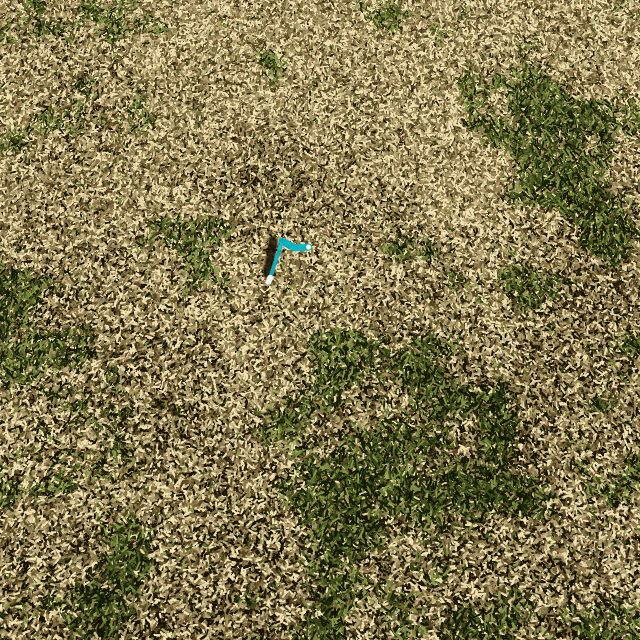
Give the GLSL for this texture, as a WebGL 1 fragment shader.

```glsl
precision highp float;
// Dry straw lawn with scattered green tufts and a small bent teal strip.
uniform vec2 u_resolution;

// Straw tones from shadow to sunlit
const vec3 SHADOW = vec3(0.09, 0.065, 0.01);
const vec3 BROWN = vec3(0.34, 0.27, 0.13);
const vec3 TAN = vec3(0.53, 0.46, 0.28);
const vec3 STRAW = vec3(0.72, 0.65, 0.46);
const vec3 PALE = vec3(0.95, 0.89, 0.70);
// Green tones from shadow to sunlit
const vec3 DEEP_GREEN = vec3(0.07, 0.10, 0.02);
const vec3 GREEN = vec3(0.24, 0.31, 0.09);
const vec3 LIGHT_GREEN = vec3(0.55, 0.61, 0.29);
const vec3 TEAL = vec3(0.05, 0.72, 0.78);
const vec3 WHITE = vec3(0.95, 0.96, 0.92);

const float STRAW_CELLS = 100.0;              // cells across the canvas
const float GREEN_CELLS = 60.0;
const vec2 STRAW_SIZE = vec2(0.40, 0.17);     // half length, half width, in cells
const vec2 GREEN_SIZE = vec2(0.45, 0.095);
const float SOFTNESS = 0.0010;                // edge blur, canvas units
const float FAR_SCALE = 0.35;                 // extra density at the top
const vec2 TUFT_FREQ = vec2(8.0, 9.0);
const vec2 TUFT_RANGE = vec2(0.53, 0.72);

float hash(vec2 p) {
  vec3 q = fract(p.xyx * 0.1031);
  q += dot(q, q.yzx + 33.33);
  return fract((q.x + q.y) * q.z);
}

vec4 hash4(vec2 p) {
  vec4 q = fract(p.xyxy * vec4(0.1031, 0.1030, 0.0973, 0.1099));
  q += dot(q, q.wzxy + 33.33);
  return fract((q.xxyz + q.yzzw) * q.zywx);
}

float noise(vec2 p) {
  vec2 i = floor(p), f = fract(p);
  f = f * f * (3.0 - 2.0 * f);
  return mix(mix(hash(i), hash(i + vec2(1.0, 0.0)), f.x),
             mix(hash(i + vec2(0.0, 1.0)), hash(i + 1.0), f.x), f.y);
}

float fbm(vec2 p) {
  float sum = 0.0, amp = 0.53;
  for (int i = 0; i < 4; i++) {
    sum += amp * noise(p);
    p = p * 2.03 + 17.3;
    amp *= 0.5;
  }
  return sum;
}

vec3 strawRamp(float t) {
  vec3 c = mix(SHADOW, BROWN, smoothstep(0.04, 0.18, t));
  c = mix(c, TAN, smoothstep(0.18, 0.38, t));
  c = mix(c, STRAW, smoothstep(0.38, 0.64, t));
  return mix(c, PALE, smoothstep(0.64, 0.88, t));
}

vec3 greenRamp(float t) {
  vec3 c = mix(DEEP_GREEN, GREEN, smoothstep(0.05, 0.45, t));
  return mix(c, LIGHT_GREEN, smoothstep(0.45, 0.95, t));
}

float segment(vec2 p, vec2 a, vec2 b) {
  vec2 d = b - a;
  return length(p - a - d * clamp(dot(p - a, d) / dot(d, d), 0.0, 1.0));
}

float cover(float d) { return 1.0 - smoothstep(-SOFTNESS, SOFTNESS, d); }

// Lays one jittered layer of blades over the colour; tall = 1 draws tuft blades.
vec3 bladeLayer(vec3 col, vec2 p, float layer, float tall, float tuft, vec2 light) {
  float cells = mix(STRAW_CELLS, GREEN_CELLS, tall);
  vec2 size = mix(STRAW_SIZE, GREEN_SIZE, tall);
  vec2 g = p * cells + layer * vec2(0.37, 0.61) + 20.0;
  vec2 home = floor(g);
  for (int y = -1; y <= 1; y++) {
    for (int x = -1; x <= 1; x++) {
      vec2 cell = home + vec2(float(x), float(y));
      vec4 h = hash4(cell + layer * vec2(137.0, 71.0));
      float pick = hash(cell + layer * vec2(53.0, 191.0) + 7.0);
      float angle = mix(3.1416 * h.z, 1.57 + 2.4 * (h.z - 0.5), tall);
      vec2 along = vec2(cos(angle), sin(angle)) * size.x * (0.6 + 0.4 * pick);
      vec2 q = g - cell - h.xy;
      float d = (segment(q, -along, along) - size.y) / cells;
      float tone = (h.w - 0.5) * light.x + 0.5 + light.y;
      float isGreen = max(tall, step(pick, 0.04 + 0.55 * tuft));
      float present = mix(1.0, step(pick, tuft), tall);
      col = mix(col, mix(strawRamp(tone), greenRamp(tone), isGreen), cover(d) * present);
    }
  }
  return col;
}

// Bent strip with pale ends and a shadow on its left.
vec3 addStrip(vec3 col, vec2 uv) {
  vec2 bend = vec2(0.441, 0.623), sag = vec2(0.460, 0.613);
  vec2 tip = vec2(0.482, 0.614), foot = vec2(0.420, 0.560);
  float shade = segment(uv, bend - vec2(0.014, 0.0), foot + vec2(-0.002, 0.012)) - 0.006;
  col = mix(col, SHADOW, 0.85 * (1.0 - smoothstep(-0.002, 0.004, shade)));
  float arm = min(segment(uv, bend, sag), segment(uv, sag, tip)) - 0.0055;
  float stem = segment(uv, bend, foot) - 0.003;
  col = mix(col, TEAL * (0.88 + 0.2 * noise(uv * 160.0)), cover(min(arm, stem)));
  float ends = min(length(uv - tip) - 0.004, segment(uv, foot, foot + vec2(0.002, 0.006)) - 0.0045);
  return mix(col, WHITE, cover(ends));
}

void main() {
  vec2 uv = gl_FragCoord.xy / u_resolution;
  // Ground position: blades shrink gently towards the top
  vec2 ground = vec2((uv.x - 0.5) * (1.0 + FAR_SCALE * uv.y) + 0.5,
                     uv.y + 0.5 * FAR_SCALE * uv.y * uv.y);
  float bias = 0.09 * (uv.x - 0.5) - 0.08 * (uv.y - 0.5);
  float tuft = smoothstep(TUFT_RANGE.x, TUFT_RANGE.y, fbm(ground * TUFT_FREQ + 3.7) + bias);
  // Light: contrast and brightness offset
  float patchTone = 0.3 * (fbm(ground * 5.0 + 41.0) - 0.5);
  vec2 light = vec2(mix(1.3, 1.0, uv.y), patchTone + 0.20 * (uv.y - 0.5) - 0.10 * tuft);

  vec3 col = strawRamp(0.7 * noise(ground * 210.0) - 0.05 + light.y);
  for (int i = 0; i < 6; i++) col = bladeLayer(col, ground, float(i), 0.0, tuft, light);
  for (int i = 0; i < 4; i++) col = bladeLayer(col, ground, float(i + 9), 1.0, tuft, light);
  gl_FragColor = vec4(addStrip(col, uv), 1.0);
}
```
